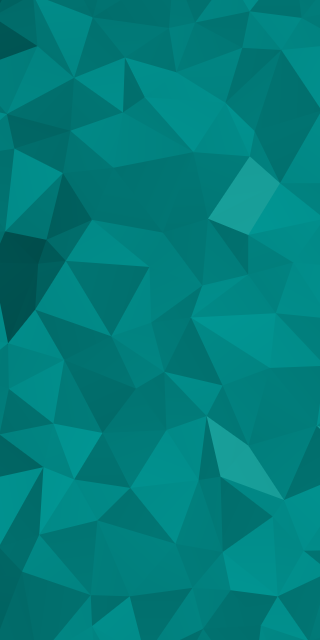
A Shadertoy shader for this background:

```glsl
// Low-poly background: an irregular mesh of flat teal triangles, darker to the left, with pale glints.

const float COLUMNS = 6.1;         // mesh cells across the canvas width
const float JITTER = 0.76;         // vertex scatter, in cells
const float TONE_LOW = 0.432;      // range of the ordinary facet tones
const float TONE_HIGH = 0.582;
const float SHADOW_DEPTH = 0.21;   // darkening near the left side
const float SHADOW_SCALE = 0.55;   // frequency of the shadow patches
const float SHEEN = 0.012;         // faint tone slope inside a facet
const float GLINT_CHANCE = 0.07;
const vec3 TEAL = vec3(0.005, 1.0, 0.982);
const vec3 GLINT = vec3(0.095, 0.62, 0.60);

// Integer hash: two values in 0..1 per lattice cell and seed.
vec2 hash2(ivec2 cell, int seed) {
    uvec3 v = uvec3(cell.x + 512, cell.y + 512, seed) * 1664525u + 1013904223u;
    v.x += v.y * v.z; v.y += v.z * v.x; v.z += v.x * v.y;
    v ^= v >> 16u;
    v.x += v.y * v.z; v.y += v.z * v.x; v.z += v.x * v.y;
    return vec2(v.xy >> 8u) / 16777216.0;
}

float lattice(ivec2 cell, vec2 offset) {
    float angle = 6.28319 * hash2(cell, 7).x;
    return dot(vec2(cos(angle), sin(angle)), offset);
}

float gradientNoise(vec2 p) {
    ivec2 c = ivec2(floor(p));
    vec2 f = fract(p);
    vec2 u = f * f * f * (f * (f * 6.0 - 15.0) + 10.0);
    float low = mix(lattice(c, f), lattice(c + ivec2(1, 0), f - vec2(1, 0)), u.x);
    float high = mix(lattice(c + ivec2(0, 1), f - vec2(0, 1)),
                     lattice(c + ivec2(1, 1), f - vec2(1, 1)), u.x);
    return mix(low, high, u.y);
}

// Staggered grid point, scattered.
vec2 meshVertex(ivec2 cell) {
    vec2 stagger = vec2(0.5 * float(cell.y & 1), 0.0);
    return vec2(cell) + stagger + JITTER * (hash2(cell, 1) - 0.5);
}

float cross2(vec2 a, vec2 b) { return a.x * b.y - a.y * b.x; }

// Distance to the left of the line a-b.
float leftOf(vec2 p, vec2 a, vec2 b) { return cross2(b - a, p - a) / length(b - a); }

float insideTriangle(vec2 p, vec2 a, vec2 b, vec2 c) {
    return min(leftOf(p, a, b), min(leftOf(p, b, c), leftOf(p, c, a)));
}

// Quality of splitting a quad along a-c; negative when the split would fold over.
float splitQuality(vec2 a, vec2 b, vec2 c, vec2 d) {
    vec2 diagonal = c - a;
    float thinnest = min(cross2(b - a, diagonal), cross2(diagonal, d - a));
    return thinnest / dot(diagonal, diagonal);
}

vec3 facetColour(vec2 p, vec2 centre, ivec2 cell, int half_) {
    vec2 rnd = hash2(cell, 20 + half_);
    float across = clamp(centre.x / COLUMNS, 0.0, 1.0);

    // Broad shadow patches that fade out to the right
    float patches = smoothstep(-0.2, 0.3, gradientNoise(centre * SHADOW_SCALE + 3.7));
    float tone = mix(TONE_LOW, TONE_HIGH, rnd.x);
    tone -= SHADOW_DEPTH * pow(1.0 - across, 3.0) * patches;

    float angle = 6.28319 * rnd.y;
    float slope = SHEEN * dot(p - centre, vec2(cos(angle), sin(angle)));

    // Glints pick a quad, then one or both of its halves
    float chance = GLINT_CHANCE * smoothstep(0.3, 0.7, across);
    bool glint = hash2(cell, 40).x < chance && rnd.y > 0.35;
    return (glint ? GLINT : tone * TEAL) + slope * TEAL;
}

void mainImage(out vec4 fragColor, in vec2 fragCoord) {
    float pixel = COLUMNS / iResolution.x;
    vec2 p = fragCoord * pixel;
    ivec2 home = ivec2(floor(p));
    vec3 sum = vec3(0.0);
    float weight = 0.0;

    for (int j = -1; j <= 1; j++)
    for (int i = -1; i <= 1; i++) {
        ivec2 cell = home + ivec2(i, j);
        vec2 a = meshVertex(cell);
        vec2 b = meshVertex(cell + ivec2(1, 0));
        vec2 c = meshVertex(cell + ivec2(1, 1));
        vec2 d = meshVertex(cell + ivec2(0, 1));

        // Rotate the corners so that the better diagonal is a-c
        if (splitQuality(b, c, d, a) > splitQuality(a, b, c, d)) {
            vec2 first = a;
            a = b; b = c; c = d; d = first;
        }

        // Blend both halves by their pixel coverage
        for (int k = 0; k < 2; k++) {
            vec2 q = k == 0 ? b : c;
            vec2 r = k == 0 ? c : d;
            float cover = clamp(0.5 + insideTriangle(p, a, q, r) / pixel, 0.0, 1.0);
            if (cover > 0.0) {
                sum += cover * facetColour(p, (a + q + r) / 3.0, cell, k);
                weight += cover;
            }
        }
    }
    fragColor = vec4(sum / max(weight, 0.001), 1.0);
}
```
